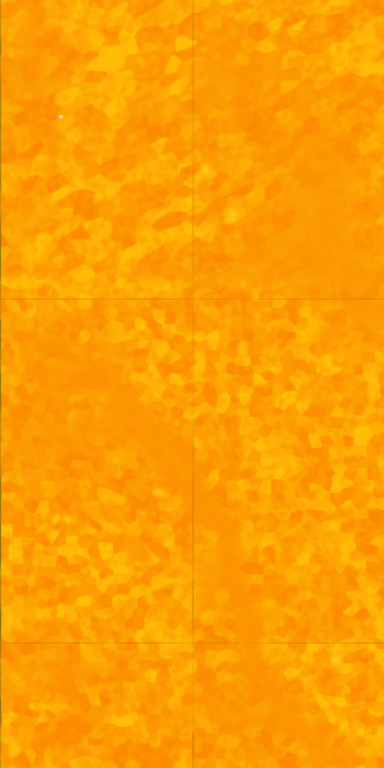
A WebGL 2 fragment shader for this texture map:

```glsl
#version 300 es
precision highp float;
// Amber aerial map: patchwork fields, a smooth winding valley and thin tile seams.
uniform vec2 u_resolution;
out vec4 fragColor;

const vec3 DEEP = vec3(0.99, 0.54, 0.0);
const vec3 MID = vec3(0.99, 0.63, 0.01);
const vec3 PALE = vec3(1.0, 0.74, 0.025);
const vec3 LEMON = vec3(1.0, 0.84, 0.08);
const vec3 SEAM = vec3(0.72, 0.43, 0.02);
const vec3 OLIVE = vec3(0.48, 0.42, 0.05);
const float FIELD_SCALE = 30.0;
const float FIELD_CONTRAST = 1.12;
const float BASE_TONE = 0.44;
const float CELL_SHARPNESS = 15.0;
const float SEAM_X = 0.503;
const vec2 SEAM_Y = vec2(1.221, 0.3255);

// Valley centre line: x, y, half width
const vec3 VALLEY[10] = vec3[10](
  vec3(0.0, 1.15, 0.004), vec3(0.16, 1.08, 0.015), vec3(0.28, 1.0, 0.028),
  vec3(0.38, 0.87, 0.045), vec3(0.50, 0.75, 0.04), vec3(0.59, 0.60, 0.034),
  vec3(0.635, 0.42, 0.031), vec3(0.66, 0.26, 0.036), vec3(0.76, 0.12, 0.036),
  vec3(0.90, 0.0, 0.025));
// Soft patches: centre, radii
const vec4 CALM[10] = vec4[10](
  vec4(0.82, 1.52, 0.17, 0.18), vec4(0.80, 1.33, 0.13, 0.09),
  vec4(0.96, 1.20, 0.08, 0.12), vec4(0.09, 1.84, 0.07, 0.14),
  vec4(0.62, 1.79, 0.10, 0.08), vec4(0.15, 0.86, 0.18, 0.09),
  vec4(0.17, 1.03, 0.13, 0.06), vec4(0.61, 0.14, 0.14, 0.09),
  vec4(0.54, 0.50, 0.06, 0.10), vec4(0.17, 0.25, 0.13, 0.05));
const vec4 BRIGHT[8] = vec4[8](
  vec4(0.38, 1.83, 0.11, 0.11), vec4(0.18, 1.80, 0.07, 0.06),
  vec4(0.26, 1.31, 0.20, 0.10), vec4(0.72, 0.97, 0.23, 0.17),
  vec4(0.86, 0.62, 0.16, 0.25), vec4(0.25, 0.50, 0.20, 0.15),
  vec4(0.92, 0.16, 0.08, 0.12), vec4(0.46, 1.13, 0.15, 0.10));
const vec4 SPOTS[5] = vec4[5](
  vec4(0.539, 1.557, 0.014, 0.018), vec4(0.607, 1.440, 0.014, 0.019),
  vec4(0.417, 0.719, 0.020, 0.014), vec4(0.872, 0.281, 0.018, 0.013),
  vec4(0.175, 0.645, 0.012, 0.011));

vec2 hash2(vec2 p) {
  vec3 q = fract(p.xyx * vec3(0.1031, 0.1030, 0.0973));
  q += dot(q, q.yzx + 33.33);
  return fract((q.xx + q.yz) * q.zy);
}

// Cellular noise with softly blended cell values
float cells(vec2 p) {
  vec2 cell = floor(p);
  float sum = 0.0, total = 0.0;
  for (int j = -1; j <= 1; j++) for (int i = -1; i <= 1; i++) {
    vec2 id = cell + vec2(i, j);
    vec2 d = id + 0.1 + 0.8 * hash2(id + 31.0) - p;
    float w = exp(-CELL_SHARPNESS * dot(d, d));
    sum += w * hash2(id + 171.0).x;
    total += w;
  }
  return sum / total;
}

float blob(vec2 p, vec4 shape) {
  vec2 d = (p - shape.xy) / shape.zw;
  return exp(-dot(d, d));
}

float along(vec2 p, vec2 a, vec2 b) {
  return clamp(dot(p - a, b - a) / dot(b - a, b - a), 0.0, 1.0);
}

float road(vec2 p, vec2 a, vec2 b) {
  return 1.0 - smoothstep(0.001, 0.006, distance(p, mix(a, b, along(p, a, b))));
}

float valley(vec2 p) {
  float edge = 1.0;
  for (int i = 0; i < 9; i++) {
    vec3 c = mix(VALLEY[i], VALLEY[i + 1], along(p, VALLEY[i].xy, VALLEY[i + 1].xy));
    edge = min(edge, distance(p, c.xy) - c.z);
  }
  return 1.0 - smoothstep(-0.02, 0.024, edge);
}

float seam(float d) { return 1.0 - smoothstep(0.0006, 0.0032, abs(d)); }

void main() {
  vec2 p = gl_FragCoord.xy / u_resolution.x;
  vec2 warped = p + 0.003 * sin(p.yx * vec2(37.0, 31.0));

  // Broad tone and calm ground
  float calm = 0.0, bright = 0.0, spots = 0.0;
  for (int i = 0; i < 10; i++) calm += blob(warped, CALM[i]);
  for (int i = 0; i < 8; i++) bright += blob(warped, BRIGHT[i]);
  for (int i = 0; i < 5; i++) spots += blob(warped, SPOTS[i]);
  calm = min(calm, 1.0);
  float river = valley(warped + 0.03 * (cells(p * 17.0) - 0.5));
  float smoothGround = max(0.68 * calm, 0.85 * river);

  // Field patches: slanted in the upper part, upright below
  vec2 slanted = mat2(0.87, -0.5, 0.5, 0.87) * warped;
  float upper = cells(slanted * FIELD_SCALE * vec2(0.7, 1.1));
  float lower = cells(warped * FIELD_SCALE * vec2(1.12, 1.2) + 40.0);
  float fields = 0.72 * mix(lower, upper, smoothstep(1.2, 1.35, p.y))
               + 0.34 * cells(slanted.yx * FIELD_SCALE * 1.9 + 13.0)
               + 0.24 * cells(warped * 14.0 + 5.0) - 0.65;
  float tone = BASE_TONE + 0.10 * min(bright, 1.0) - 0.15 * calm * (1.0 - river);
  tone = mix(tone, 0.18, 0.85 * river);
  tone += FIELD_CONTRAST * fields * (1.0 - smoothGround);
  tone += 0.05 * (cells(p * 80.0) - 0.5);

  // Faint roads
  tone -= 0.13 * road(warped, vec2(0.31, 1.105), vec2(0.52, 1.133));
  tone -= 0.12 * road(warped, vec2(0.43, 0.915), vec2(0.51, 0.99));
  tone -= 0.10 * road(warped, vec2(0.70, 1.18), vec2(1.0, 1.10));
  vec3 color = mix(DEEP, MID, clamp(tone * 2.0, 0.0, 1.0));
  color = mix(color, PALE, clamp(tone * 2.0 - 1.0, 0.0, 1.0));
  color = mix(color, LEMON, 0.7 * min(spots, 1.0));

  // Tile seams, left border and one pale speck
  color = mix(color, SEAM, seam(p.x - SEAM_X) * (0.1 + 0.4 * cells(vec2(3.0, p.y * 9.0))));
  float across = max(seam(p.y - SEAM_Y.x), seam(p.y - SEAM_Y.y));
  color = mix(color, SEAM, across * (0.08 + 0.32 * cells(vec2(p.x * 12.0, 7.0))));
  float border = 1.0 - smoothstep(0.001, 0.005, p.x);
  color = mix(color, OLIVE, border * (0.2 + 0.7 * cells(vec2(1.0, p.y * 11.0))));
  color = mix(color, vec3(1.0, 0.97, 0.85), blob(p, vec4(0.159, 1.696, 0.005, 0.004)));
  fragColor = vec4(color, 1.0);
}
```
